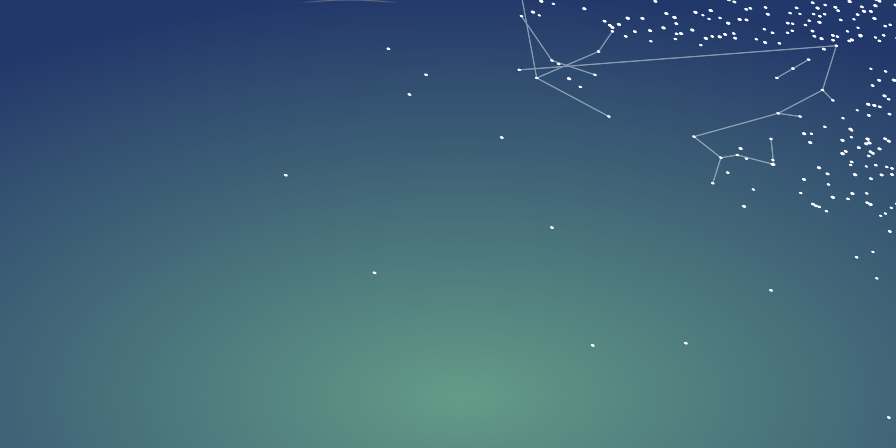
This background is drawn by a Shadertoy shader. Its source:

```glsl
// Night sky: an elliptical teal glow low in the middle fades to navy above.
// Hashed stars fill soft regions at the upper right, with thin constellation
// strands and a few lone stars. Units: canvas height = 1, x runs from 0 to 2.

vec2 hash22(vec2 p) {
    vec3 q = fract(p.xyx * vec3(0.1031, 0.1030, 0.0973));
    q += dot(q, q.yzx + 33.33);
    return fract((q.xx + q.yz) * q.zy);
}

float segment(vec2 p, vec2 a, vec2 b) {
    vec2 ab = b - a;
    return length(p - a - ab * clamp(dot(p - a, ab) / dot(ab, ab), 0.0, 1.0));
}

// Signed distance to a small, flat, slightly tilted star
float star(vec2 q, float radius) {
    q.y += 0.2 * q.x;
    return length(q * vec2(1.0, 1.45)) - radius;
}

float blob(vec2 p, vec2 center, vec2 radius) {
    return smoothstep(1.15, 0.75, length((p - center) / radius));
}

// Chance that a star lies near p
float starDensity(vec2 p) {
    float bandDepth = mix(0.04, 0.105, smoothstep(1.15, 1.55, p.x));
    float band = smoothstep(-0.01, 0.01, p.y - 1.0 + bandDepth) * smoothstep(1.07, 1.10, p.x);
    float d = band * mix(0.30, 0.60, smoothstep(1.45, 1.70, p.x));
    d = max(d, 0.55 * blob(p, vec2(2.00, 0.67), vec2(0.14, 0.18)));
    d = max(d, 0.22 * blob(p, vec2(1.83, 0.62), vec2(0.06, 0.13)));
    d = max(d, 0.22 * blob(p, vec2(1.68, 0.60), vec2(0.06, 0.07)));
    d = max(d, 0.35 * blob(p, vec2(1.97, 0.41), vec2(0.07, 0.04)));
    return max(d, 0.22 * blob(p, vec2(1.26, 0.82), vec2(0.05, 0.04)));
}

// Nearest scattered star, one candidate per jittered cell
float starField(vec2 p) {
    const float cell = 0.02;
    float d = 1.0;
    for (int j = -1; j <= 1; j++)
    for (int i = -1; i <= 1; i++) {
        vec2 id = floor(p / cell) + vec2(i, j);
        vec2 pos = (id + hash22(id)) * cell;
        vec2 rnd = hash22(id + 71.0);
        if (rnd.x < starDensity(pos)) d = min(d, star(p - pos, mix(0.0036, 0.0052, rnd.y)));
    }
    return d;
}

// Adds a bent strand: x keeps the line distance, y the star distance
void strand(inout vec2 d, vec2 p, vec2 a, vec2 b, vec2 c) {
    d.x = min(d.x, min(segment(p, a, b), segment(p, b, c)));
    d.y = min(d.y, min(star(p - a, 0.004), min(star(p - b, 0.004), star(p - c, 0.004))));
}

void mainImage(out vec4 fragColor, in vec2 fragCoord) {
    vec2 p = fragCoord / iResolution.y;
    float px = 1.0 / iResolution.y;

    // Sky glow
    float glow = length((p - vec2(1.03, 0.115)) * vec2(0.5, 1.0));
    vec3 color = mix(vec3(0.39, 0.61, 0.53), vec3(0.135, 0.215, 0.415), min(glow / 0.91, 1.0));

    // Constellations, left group then right group
    vec2 d = vec2(1.0);
    vec2 westHub = vec2(1.198, 0.826), eastHub = vec2(1.737, 0.747);
    vec2 elbow = vec2(1.836, 0.799), fork = vec2(1.609, 0.648);
    vec2 tip = vec2(1.549, 0.695), foot = vec2(1.727, 0.633);
    strand(d, p, vec2(1.164, 1.010), westHub, vec2(1.359, 0.740));
    strand(d, p, vec2(1.164, 0.964), vec2(1.232, 0.865), vec2(1.328, 0.833));
    strand(d, p, westHub, vec2(1.336, 0.885), vec2(1.367, 0.930));
    strand(d, p, vec2(1.159, 0.844), vec2(1.867, 0.898), elbow);
    strand(d, p, vec2(1.859, 0.776), elbow, eastHub);
    strand(d, p, vec2(1.786, 0.740), eastHub, tip);
    strand(d, p, tip, fork, vec2(1.591, 0.591));
    strand(d, p, fork, vec2(1.646, 0.654), foot);
    strand(d, p, vec2(1.721, 0.690), foot, vec2(1.725, 0.643));
    strand(d, p, vec2(1.734, 0.826), vec2(1.770, 0.847), vec2(1.805, 0.867));
    color = mix(color, vec3(0.82, 0.87, 0.89), 0.55 * smoothstep(px, 0.0, d.x - 0.0004));

    // Pale rim peeking in at the top
    float rim = abs(length((p - vec2(0.78, 0.70)) * vec2(0.6, 1.0)) - 0.3) - 0.001;
    color = mix(color, vec3(0.62, 0.62, 0.58),
        0.6 * smoothstep(px, -px, rim) * smoothstep(0.992, 0.998, p.y));

    // Lone stars
    const vec2 lone[11] = vec2[11](
        vec2(0.867, 0.891), vec2(0.951, 0.833), vec2(0.914, 0.789), vec2(1.120, 0.693),
        vec2(0.638, 0.609), vec2(0.836, 0.391), vec2(1.232, 0.492), vec2(1.323, 0.229),
        vec2(1.531, 0.234), vec2(1.721, 0.352), vec2(1.984, 0.068));
    float stars = min(d.y, starField(p));
    for (int i = 0; i < 11; i++) stars = min(stars, star(p - lone[i], 0.0043));
    color = mix(color, vec3(0.98, 0.99, 1.0), smoothstep(0.6 * px, -0.6 * px, stars));

    fragColor = vec4(color, 1.0);
}
```
